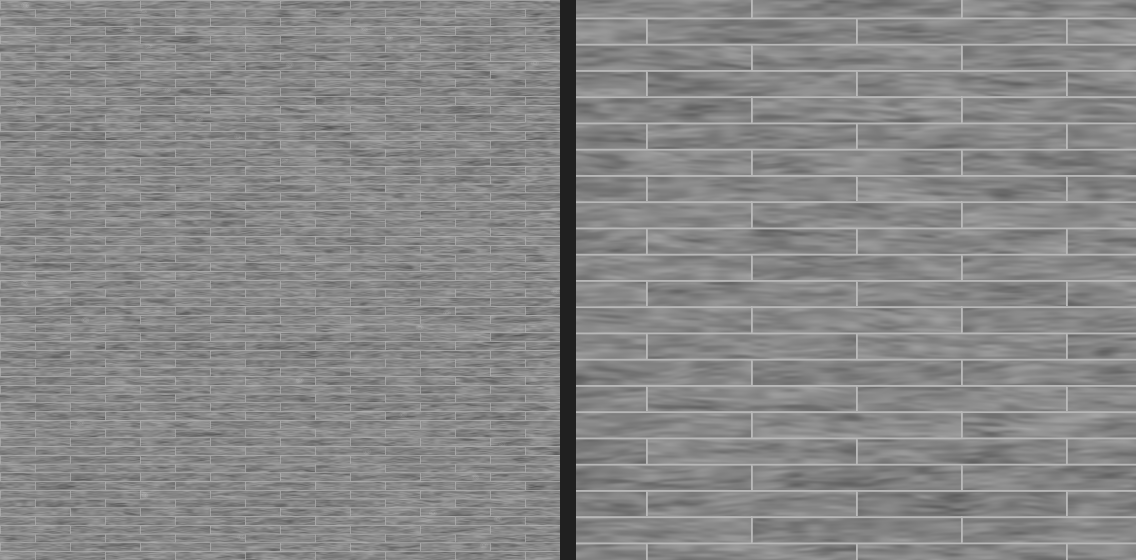
Left, the full canvas; right, a detail of the centre.
Reproduce this texture procedurally as a WebGL 2 fragment shader.

```glsl
#version 300 es
precision highp float;
// Grey wooden planks in a half-offset bond with thin pale joints, streaky grain and rare knots.

#define PLANKS_ACROSS 8.0
#define ROWS 64.0
#define JOINT_WIDTH 0.0011
#define JOINT_TONE 0.72
#define WOOD_TONE 0.532
#define PLANK_VARIATION 0.03
#define BLOTCH_STRENGTH 0.06
#define STREAK_STRENGTH 0.09
#define FIBRE_STRENGTH 0.10
#define WISP_STRENGTH 0.085
#define KNOT_CHANCE 0.06
#define KNOT_RADIUS 0.0075

uniform vec2 u_resolution;
out vec4 fragColor;

float hash(vec2 p) {
    vec3 q = fract(vec3(p.xyx) * 0.1031);
    q += dot(q, q.yzx + 33.33);
    return fract((q.x + q.y) * q.z);
}

float valueNoise(vec2 p) {
    vec2 cell = floor(p);
    vec2 f = fract(p);
    f = f * f * (3.0 - 2.0 * f);
    float low = mix(hash(cell), hash(cell + vec2(1.0, 0.0)), f.x);
    float high = mix(hash(cell + vec2(0.0, 1.0)), hash(cell + vec2(1.0)), f.x);
    return mix(low, high, f.y);
}

// Share of a pixel covered by a joint that spans 0 to JOINT_WIDTH.
vec2 jointCoverage(vec2 distanceIn, vec2 pixel) {
    vec2 upper = min(vec2(JOINT_WIDTH), distanceIn + 0.5 * pixel);
    vec2 lower = max(vec2(0.0), distanceIn - 0.5 * pixel);
    return clamp((upper - lower) / pixel, 0.0, 1.0);
}

// Long grain, slightly tilted and unique to each plank, with sparse dark wisps.
float woodGrain(vec2 p, float seed) {
    vec2 q = p + vec2(seed * 7.0, seed * 3.0);
    q.y += (seed - 0.5) * 0.08 * p.x;
    q.y += 0.003 * (valueNoise(q * vec2(28.0, 60.0)) - 0.5);
    float blotch = valueNoise(q * vec2(24.0, 130.0)) - 0.5;
    float streak = valueNoise(q * vec2(46.0, 290.0) + 17.0) - 0.5;
    float fibre = valueNoise(q * vec2(95.0, 560.0) + 41.0) - 0.5;
    float wisp = 0.6 * valueNoise(q * vec2(30.0, 170.0) + 83.0)
               + 0.4 * valueNoise(q * vec2(64.0, 400.0) + 57.0);
    return BLOTCH_STRENGTH * blotch + STREAK_STRENGTH * streak
         + FIBRE_STRENGTH * fibre - WISP_STRENGTH * smoothstep(0.52, 0.88, wisp);
}

// Faint pale disc with rings, cut off by the plank edge.
float knot(vec2 local, vec2 size, vec2 id) {
    float present = step(hash(id + 71.0), KNOT_CHANCE);
    vec2 centre = size * vec2(hash(id + 13.0), 0.2 + 0.6 * hash(id + 29.0));
    float r = length((local - centre) * vec2(0.9, 1.1)) / KNOT_RADIUS;
    float disc = 1.0 - smoothstep(0.55, 1.0, r);
    float rings = 0.5 + 0.5 * cos(r * 16.0);
    return present * disc * (0.03 + 0.035 * rings);
}

void main() {
    vec2 uv = gl_FragCoord.xy / u_resolution;
    vec2 pixel = 1.0 / u_resolution;
    vec2 size = 1.0 / vec2(PLANKS_ACROSS, ROWS);

    // Plank layout: alternate rows shift by half a plank.
    float row = floor(uv.y * ROWS);
    float shift = 0.5 * (1.0 - mod(row, 2.0));
    vec2 grid = vec2(uv.x * PLANKS_ACROSS + shift, uv.y * ROWS);
    vec2 id = floor(grid);
    vec2 local = fract(grid) * size;

    // Wood
    float seed = hash(id + 5.0);
    float tone = WOOD_TONE + PLANK_VARIATION * (seed - 0.5);
    tone += woodGrain(uv, seed);
    tone += knot(local, size, id);

    // Joints along the left and top edge of each plank
    vec2 fromEdge = vec2(local.x, size.y - local.y);
    fromEdge = mod(fromEdge + 0.5 * size, size) - 0.5 * size;
    vec2 joint = jointCoverage(fromEdge, pixel);
    tone = mix(tone, JOINT_TONE, max(joint.x, joint.y));

    fragColor = vec4(vec3(tone), 1.0);
}
```
